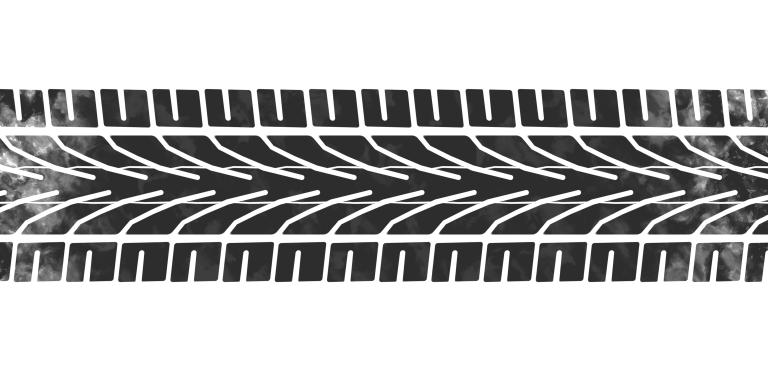
This pattern is drawn by a Shadertoy shader. Its source:

```glsl
// A worn tyre tread: slotted shoulder blocks around a rib of swept grooves.

const float PITCH = 52.2; // tread repeat, with the canvas 768 units wide

float hash(vec2 p) {
    vec3 q = fract(p.xyx * 0.1031);
    q += dot(q, q.yzx + 33.33);
    return fract((q.x + q.y) * q.z);
}

float noise(vec2 p) {
    vec2 i = floor(p), f = fract(p);
    f = f * f * (3.0 - 2.0 * f);
    return mix(mix(hash(i), hash(i + vec2(1, 0)), f.x),
               mix(hash(i + vec2(0, 1)), hash(i + 1.0), f.x), f.y);
}

float fbm(vec2 p) {
    float sum = 0.0, amp = 0.5;
    for (int i = 0; i < 5; i++) {
        sum += amp * noise(p);
        p = mat2(1.6, 1.2, -1.2, 1.6) * p + 7.3;
        amp *= 0.5;
    }
    return sum;
}

float roundBox(vec2 p, vec2 halfSize, float r) {
    vec2 q = abs(p) - halfSize + r;
    return length(max(q, 0.0)) + min(max(q.x, q.y), 0.0) - r;
}

// Distance to a segment whose half width goes from r.x to r.y
float taper(vec2 p, vec2 a, vec2 b, vec2 r) {
    vec2 ab = b - a;
    float t = clamp(dot(p - a, ab) / dot(ab, ab), 0.0, 1.0);
    return length(p - a - ab * t) - mix(r.x, r.y, t);
}

float smoothMax(float a, float b, float k) {
    float h = max(k - abs(a - b), 0.0) / k;
    return max(a, b) + h * h * k * 0.25;
}

// p.y is the depth inward from the outer edge of the tread
float shoulder(vec2 p, vec2 size) {
    float x = mod(p.x - 0.11 * p.y + 2.5, PITCH) - 2.5;
    vec2 center = size * 0.5;
    vec2 q = vec2(x, p.y - 0.025 * (x - center.x)) - center;
    float slot = taper(vec2(x, p.y), vec2(20.5, -6.0), vec2(20.5, 28.5), vec2(3.2, 2.7));
    return smoothMax(roundBox(q, center, 2.5), -slot, 1.5);
}

// Swept grooves and thin seams; p.y is the depth inward from the rib edge
float grooves(vec2 p, float seamDip) {
    float x = mod(p.x, PITCH);
    float d = 1e3;
    for (int k = -1; k <= 2; k++) {
        vec2 q = vec2(x + float(k) * PITCH, p.y);
        d = min(d, taper(q, vec2(-3, -5), vec2(11, 12), vec2(2.6, 2.3)));
        d = min(d, taper(q, vec2(11, 12), vec2(32, 22.5), vec2(2.3, 2.4)));
        d = min(d, taper(q, vec2(32, 22.5), vec2(55, 32.5), vec2(2.4, 2.7)));
        d = min(d, taper(q, vec2(55, 32.5), vec2(93, 42), vec2(2.7, 2.5)));
        d = min(d, taper(q, vec2(58, 32.0 + seamDip), vec2(77, 31.5), vec2(0.9)));
        d = min(d, taper(q, vec2(77, 31.5), vec2(106, 32), vec2(0.9, 1.1)));
    }
    return d;
}

// Grey of the rubber, scuffed most toward both ends
float rubber(vec2 p) {
    vec2 q = p / 26.0;
    float warp = fbm(q + 11.0);
    float cloud = fbm(q * vec2(1.3, 1.0) + 2.2 * warp);
    float grain = fbm(p / 5.0 + 3.0 * warp);
    float ends = smoothstep(135.0, 0.0, p.x) + smoothstep(580.0, 775.0, p.x);
    float upper = mix(1.0, 0.65, smoothstep(120.0, 260.0, p.y));
    float scuff = smoothstep(0.32, 0.72, cloud) * (0.35 + 1.1 * grain);
    float chips = smoothstep(0.58, 0.72, grain) * ends * ends;
    float haze = 0.07 * smoothstep(0.5, 0.72, cloud);
    return 0.175 + haze + ends * upper * (0.62 * scuff + 0.25 * chips);
}

void mainImage(out vec4 fragColor, in vec2 fragCoord) {
    float unit = 768.0 / iResolution.x;
    // Design space with y running down, centred on the canvas
    vec2 p = vec2(fragCoord.x, 0.5 * iResolution.y - fragCoord.y) * unit + vec2(0, 192);

    // Shoulder rows
    float tread = min(shoulder(p - vec2(361, 89.5), vec2(46.5, 37.5)),
                      shoulder(vec2(p.x - 379.0, 281.5 - p.y), vec2(47.5, 39)));

    // Central rib, cut from both sides
    vec2 upper = p - vec2(365.5, 135.5);
    vec2 lower = vec2(p.x - 329.0, 234.5 - p.y);
    float cut = min(grooves(upper, 3.0), grooves(lower, 0.5));
    float rib = smoothMax(max(-upper.y, -lower.y), -cut, 3.0);
    tread = min(tread, rib);

    float ink = smoothstep(0.7, -0.7, tread / unit);
    float grey = mix(1.0, min(rubber(p), 0.95), ink);
    fragColor = vec4(vec3(grey), 1.0);
}
```
